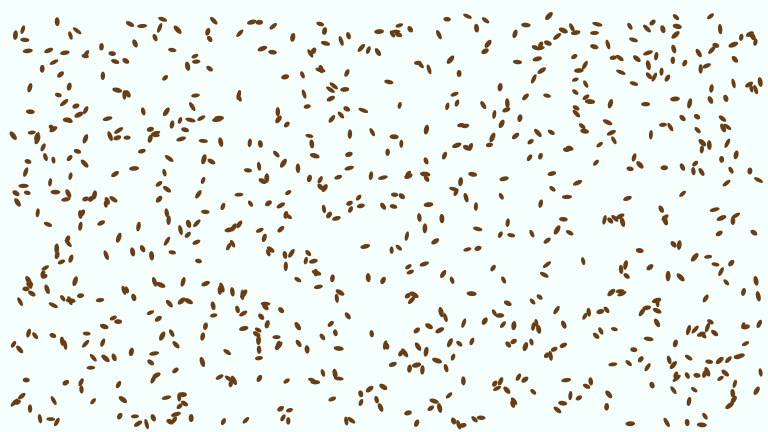
Write a WebGL 2 fragment shader that draws this pattern.

```glsl
#version 300 es
precision highp float;
// Draws small brown oval seeds scattered at random over a pale mint ground.

uniform vec2 u_resolution;
out vec4 fragColor;

// Colours
const vec3 GROUND = vec3(0.961, 1.0, 0.992);
const vec3 SEED = vec3(0.415, 0.245, 0.082);

// Lengths are in canvas heights
const float CELL = 0.08;
const int SLOTS = 7;                                // possible seeds per cell
const float FILL = 0.43;                            // chance that a slot is used
const vec2 HALF_LENGTH = vec2(0.0078, 0.0120);      // shortest, longest
const vec2 HALF_WIDTH = vec2(0.0044, 0.0058);       // thinnest, thickest
const vec2 MARGIN_LOW = vec2(0.028, 0.014);         // left, bottom
const vec2 MARGIN_HIGH = vec2(0.014, 0.032);        // right, top
const float PI = 3.14159;

// Three random values in 0..1 from an integer key (PCG)
vec3 hash3(ivec3 key) {
    uvec3 v = uvec3(key + 64) * 1664525u + 1013904223u;
    v.x += v.y * v.z;
    v.y += v.z * v.x;
    v.z += v.x * v.y;
    v ^= v >> 16u;
    v.x += v.y * v.z;
    v.y += v.z * v.x;
    v.z += v.x * v.y;
    return vec3(v >> 8u) / 16777216.0;
}

// Approximate signed distance to an ellipse with the given radii
float ellipseDistance(vec2 p, vec2 radii) {
    float k = length(p / radii);
    float slope = length(p / (radii * radii));
    return slope < 0.001 ? -radii.y : k * (k - 1.0) / slope;
}

// Distance to one seed, or a far value when its slot is empty
float seedDistance(vec2 p, ivec2 cell, int slot, vec2 canvas) {
    vec3 place = hash3(ivec3(cell, slot));
    vec3 form = hash3(ivec3(cell, slot + SLOTS));
    vec2 centre = (vec2(cell) + place.xy) * CELL;
    bool inside = all(greaterThan(centre, MARGIN_LOW))
               && all(lessThan(centre, canvas - MARGIN_HIGH));
    if (place.z > FILL || !inside) return 1.0;

    float angle = form.x * PI;
    float c = cos(angle), s = sin(angle);
    vec2 local = mat2(c, -s, s, c) * (p - centre);
    vec2 radii = vec2(mix(HALF_LENGTH.x, HALF_LENGTH.y, form.y),
                      mix(HALF_WIDTH.x, HALF_WIDTH.y, form.z));
    return ellipseDistance(local, radii);
}

void main() {
    float pixel = 1.0 / u_resolution.y;
    vec2 p = gl_FragCoord.xy * pixel;
    vec2 canvas = u_resolution * pixel;

    // A seed is far smaller than a cell, so the nearest 2 x 2 cells suffice
    ivec2 corner = ivec2(floor(p / CELL - 0.5));
    float nearest = 1.0;
    for (int y = 0; y < 2; y++) {
        for (int x = 0; x < 2; x++) {
            for (int slot = 0; slot < SLOTS; slot++) {
                float d = seedDistance(p, corner + ivec2(x, y), slot, canvas);
                nearest = min(nearest, d);
            }
        }
    }

    // One-pixel smooth edge
    float coverage = clamp(0.5 - nearest / pixel, 0.0, 1.0);
    fragColor = vec4(mix(GROUND, SEED, coverage), 1.0);
}
```
